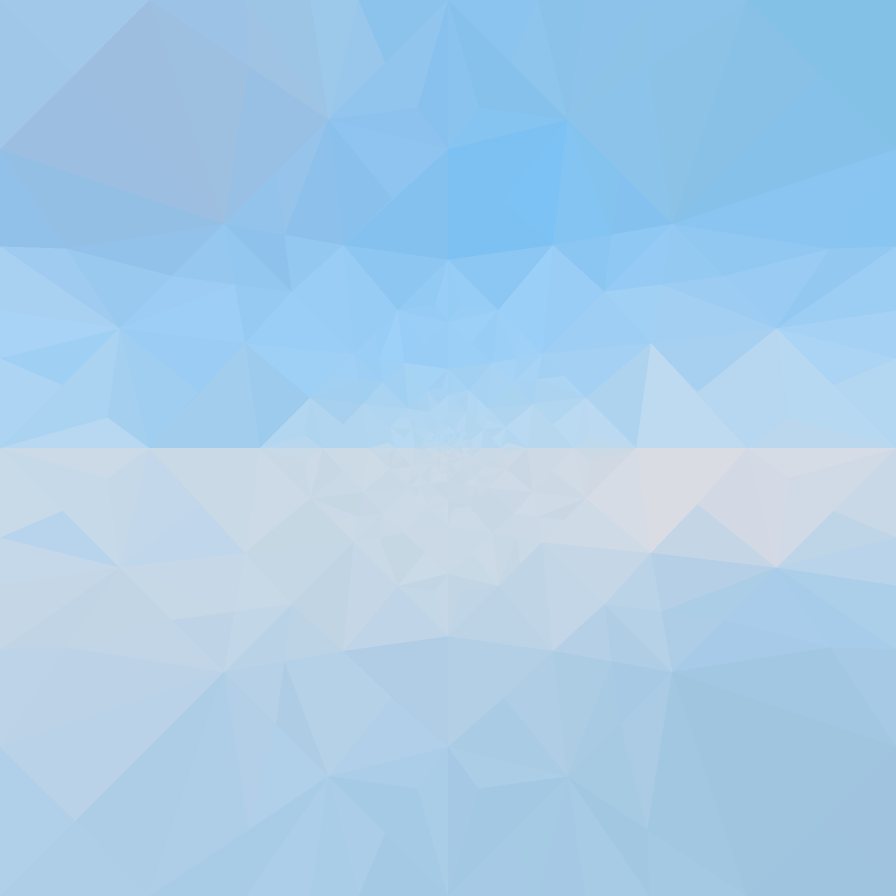
Write a Shadertoy shader that draws this background.

```glsl
// A faceted sky over a pale horizon: a low-poly kaleidoscope in soft blues.
// The canvas folds into one octant, whose triangle mesh repeats inward at a
// fixed scale; each facet takes the sky colour found at its unfolded middle.

const float SHRINK = 0.42;

float cross2(vec2 a, vec2 b) { return a.x * b.y - a.y * b.x; }

float hash(vec2 p) { return fract(sin(dot(p, vec2(127.1, 311.7))) * 4375.85); }

// Stores the middle of triangle abc when p lies inside it.
void facet(vec2 p, vec2 a, vec2 b, vec2 c, inout vec2 middle) {
    vec3 side = vec3(cross2(b - a, p - a), cross2(c - b, p - b), cross2(a - c, p - c));
    if (all(greaterThanEqual(side, vec3(-1e-5))) || all(lessThanEqual(side, vec3(1e-5))))
        middle = (a + b + c) / 3.0;
}

// Mesh of the octant 0 <= y <= x <= 1.
vec2 octantMiddle(vec2 p) {
    vec2 tip = vec2(1, 0), knee = vec2(0.733, 0.267), elbow = vec2(0.5);
    vec2 bend = vec2(0.616, 0.384), mid = p;

    if (p.x + p.y > 1.0) {
        // Outer fans, between the diamond and the canvas border
        vec2 peak = vec2(1, 0.667), notch = vec2(0.852, 0.445);
        vec2 rimHigh = vec2(1, 0.45), rimMid = vec2(1, 0.307), rimLow = vec2(1, 0.2);
        vec2 slope = vec2(0.86, 0.14), diagonal = vec2(0.833);
        facet(p, tip, slope, rimLow, mid);
        facet(p, rimLow, slope, knee, mid);
        facet(p, rimLow, knee, rimMid, mid);
        facet(p, rimMid, knee, rimHigh, mid);
        facet(p, knee, notch, rimHigh, mid);
        facet(p, knee, notch, bend, mid);
        facet(p, elbow, bend, notch, mid);
        facet(p, elbow, notch, peak, mid);
        facet(p, notch, peak, rimHigh, mid);
        facet(p, elbow, peak, diagonal, mid);
        facet(p, peak, vec2(1), diagonal, mid);
    } else {
        // Diamond ring, whose inner edge is its outer edge scaled down
        vec2 axis = vec2(0.667, 0), hub = vec2(0.453, 0.234), spine = vec2(0.349);
        vec2 crossing = vec2(0.476, 0.365), ledge = vec2(0.76, 0.068);
        vec2 shelf = vec2(0.557, 0.125);
        facet(p, tip, knee, ledge, mid);
        facet(p, tip, ledge, axis, mid);
        facet(p, knee, ledge, axis, mid);
        facet(p, knee, axis, shelf, mid);
        facet(p, axis, hub, shelf, mid);
        facet(p, knee, hub, shelf, mid);
        facet(p, axis, hub, tip * SHRINK, mid);
        facet(p, elbow, bend, crossing, mid);
        facet(p, elbow, crossing, spine, mid);
        facet(p, spine, crossing, hub, mid);
        facet(p, knee, bend, crossing, mid);
        facet(p, knee, crossing, hub, mid);
        facet(p, hub, spine, elbow * SHRINK, mid);
        facet(p, hub, elbow * SHRINK, knee * SHRINK, mid);
        facet(p, hub, knee * SHRINK, tip * SHRINK, mid);
    }
    return mid;
}

// Soft elliptical tint
vec3 glow(vec2 p, vec2 center, vec2 radius, vec3 tint) {
    vec2 d = (p - center) / radius;
    return tint * exp(-dot(d, d));
}

vec3 skyColor(vec2 p) {
    // Vertical gradient, from the ground up to the zenith
    vec3 c = mix(vec3(0.66, 0.80, 0.905), vec3(0.69, 0.81, 0.905), smoothstep(0.08, 0.22, p.y));
    c = mix(c, vec3(0.79, 0.85, 0.90), smoothstep(0.20, 0.40, p.y));
    c = mix(c, vec3(0.71, 0.845, 0.94), smoothstep(0.49, 0.51, p.y));
    c = mix(c, vec3(0.60, 0.81, 0.97), smoothstep(0.51, 0.63, p.y));
    c = mix(c, vec3(0.53, 0.77, 0.95), smoothstep(0.63, 0.75, p.y));

    // Upper sky: grey haze at the sides, a vivid blue heart
    c += glow(p, vec2(0.15, 0.88), vec2(0.24, 0.17), vec3(0.09, -0.025, -0.075));
    c += glow(p, vec2(0.00, 1.00), vec2(0.15, 0.15), vec3(0.05, 0.04, 0.02));
    c += glow(p, vec2(0.33, 0.95), vec2(0.09, 0.08), vec3(0.05, 0.02, -0.01));
    c += glow(p, vec2(0.75, 0.91), vec2(0.20, 0.14), vec3(0.025, -0.01, -0.045));
    c += glow(p, vec2(0.58, 0.80), vec2(0.09, 0.08), vec3(-0.06, -0.01, 0.02));
    c += glow(p, vec2(1.00, 0.98), vec2(0.13, 0.12), vec3(-0.04, -0.02, -0.05));

    // Band above the horizon
    c += glow(p, vec2(0.02, 0.66), vec2(0.10, 0.05), vec3(0.08, 0.03, 0.00));
    c += glow(p, vec2(0.85, 0.62), vec2(0.20, 0.08), vec3(0.06, 0.01, -0.02));
    c += glow(p, vec2(0.25, 0.56), vec2(0.14, 0.035), vec3(-0.07, -0.04, -0.02));

    // Warm light and blue pools below it
    c += glow(p, vec2(0.80, 0.46), vec2(0.15, 0.07), vec3(0.075, 0.015, -0.01));
    c += glow(p, vec2(0.12, 0.40), vec2(0.11, 0.04), vec3(-0.09, -0.025, 0.035));
    c += glow(p, vec2(0.90, 0.33), vec2(0.18, 0.10), vec3(-0.10, -0.035, 0.015));
    c += glow(p, vec2(0.10, 0.18), vec2(0.18, 0.16), vec3(0.04, 0.01, 0.00));
    c += glow(p, vec2(0.82, 0.12), vec2(0.24, 0.14), vec3(-0.035, -0.025, -0.03));
    return c + glow(p, vec2(1.00, 0.02), vec2(0.13), vec3(-0.03, -0.03, -0.02));
}

vec3 facetedSky(vec2 uv) {
    vec2 q = uv * 2.0 - 1.0, p = abs(q);
    bool steep = p.y > p.x;
    if (steep) p = p.yx;
    float scale = 1.0;
    for (int i = 0; i < 6 && p.x + p.y < SHRINK; i++) {
        p /= SHRINK;
        scale *= SHRINK;
    }
    vec2 mid = octantMiddle(p) * scale;
    if (steep) mid = mid.yx;
    mid = 0.5 + 0.5 * mid * mix(vec2(-1), vec2(1), step(0.0, q));
    return skyColor(mid) + (hash(floor(mid * 900.0)) - 0.5) * vec3(0.028, 0.018, 0.012);
}

void mainImage(out vec4 fragColor, in vec2 fragCoord) {
    // Four samples per pixel smooth the facet edges
    vec3 sum = vec3(0);
    for (int i = 0; i < 4; i++)
        sum += facetedSky((fragCoord + vec2(i % 2, i / 2) * 0.5 - 0.25) / iResolution.xy);
    fragColor = vec4(sum / 4.0, 1);
}
```
